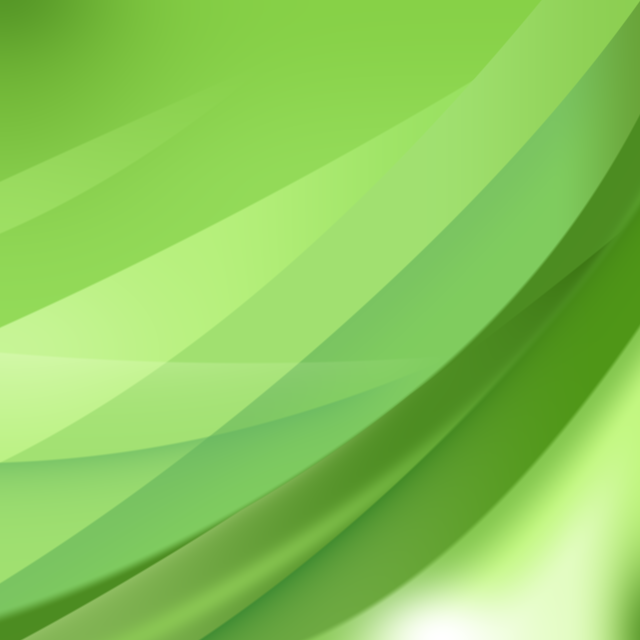
This background is drawn by a three.js fragment shader. Its source:

```glsl
// Draws sweeping translucent green ribbons that curve up to the right over a soft glow.
varying vec2 vUv;

#define EDGE_SOFTNESS 0.0025
#define LEAF vec3(0.58, 0.86, 0.35)
#define LIME vec3(0.71, 0.94, 0.48)
#define PALE vec3(0.89, 0.99, 0.76)
#define MINT vec3(0.48, 0.77, 0.38)
#define MOSS vec3(0.30, 0.55, 0.13)
#define FOREST vec3(0.22, 0.44, 0.06)
#define OLIVE vec3(0.44, 0.67, 0.26)

// Height of a sweeping curve; lift steepens its right end.
float sweep(float x, float start, float slope, float bend, float lift) {
  return start + x * (slope + x * bend + lift * pow(x, 6.0));
}

// Coverage of the area below a curve, from the depth beneath it.
float below(float depth, float softness) {
  return smoothstep(-softness, softness, depth);
}

float below(float depth) {
  return below(depth, EDGE_SOFTNESS);
}

// Light or shade that starts at a curve and fades downward.
float fadeBelow(float depth, float reach) {
  return below(depth) * exp(-max(depth, 0.0) / reach);
}

float blob(vec2 p, vec2 center, vec2 size) {
  vec2 q = (p - center) / size;
  return exp(-dot(q, q));
}

vec3 upperBackdrop(vec2 p) {
  vec3 color = mix(LEAF, vec3(0.53, 0.82, 0.28), smoothstep(0.7, 1.0, p.y));
  color = mix(color, vec3(0.43, 0.70, 0.20), 0.75 * blob(p, vec2(0.0, 0.9), vec2(0.26, 0.22)));
  color = mix(color, MOSS, 0.8 * blob(p, vec2(0.0, 1.02), vec2(0.16, 0.11)));

  // Faint upper veil
  float veil = below(sweep(p.x, 0.716, 0.46, -0.03, 0.0) - p.y)
             * below(p.y - sweep(p.x, 0.635, 0.43, 0.49, 0.0));
  return mix(color, LIME, 0.42 * veil * (1.0 - smoothstep(0.0, 0.43, p.x)));
}

vec3 addVeils(vec3 color, vec2 p) {
  // Bright, middle and mint veils
  float bright = sweep(p.x, 0.488, 0.45, 0.098, 0.0) - p.y;
  vec3 brightColor = mix(LIME, vec3(0.60, 0.88, 0.38), smoothstep(0.3, 0.75, p.x));
  brightColor = mix(brightColor, PALE, 0.38 * blob(p, vec2(0.0, 0.45), vec2(0.25, 0.16)));
  color = mix(color, brightColor, below(bright));

  float middle = sweep(p.x, 0.277, 0.492, 0.428, 0.0) - p.y;
  vec3 middleColor = mix(vec3(0.63, 0.88, 0.44), vec3(0.55, 0.81, 0.32),
                         smoothstep(0.65, 1.0, p.x));
  color = mix(color, middleColor, below(middle));

  float mint = sweep(p.x, 0.0885, 0.62, 0.25, 0.04) - p.y;
  vec3 mintColor = mix(MINT, vec3(0.50, 0.80, 0.37), smoothstep(0.0, 0.14, mint));
  mintColor = mix(mintColor, vec3(0.41, 0.64, 0.22), smoothstep(0.86, 1.02, p.x));
  color = mix(color, mintColor, below(mint));

  // Crossing light and shade
  float light = sweep(p.x, 0.449, -0.085, 0.11, 0.0) - p.y;
  float lightFade = 1.0 - smoothstep(0.0, 0.72, p.x);
  color = mix(color, PALE, (0.06 + 0.34 * lightFade) * fadeBelow(light, 0.055)
                           * (1.0 - smoothstep(0.6, 0.72, p.x)));
  float shade = sweep(p.x, 0.277, 0.03, 0.29, 0.0) - p.y;
  float shadeFade = 1.0 - smoothstep(0.5, 0.7, p.x);
  return mix(color, vec3(0.38, 0.70, 0.38), 0.6 * shadeFade * fadeBelow(shade, 0.045));
}

vec3 addDarkRibbon(vec3 color, vec2 p) {
  // Deep green underside
  float fold = sweep(p.x, 0.036, 0.315, 0.34, 0.13);
  color = mix(color, MOSS, below(fold - p.y, mix(0.012, 0.004, p.x)));

  // Satin face, pale at the lower left and dark at the upper right
  float face = min(sweep(p.x, -0.018, 0.53, 0.15, 0.0), fold) - p.y;
  vec3 faceColor = mix(vec3(0.50, 0.70, 0.32), MOSS, smoothstep(0.1, 0.68, p.x));
  faceColor = mix(faceColor, FOREST, smoothstep(0.7, 1.0, p.x) * exp(-max(face, 0.0) / 0.12));
  float rim = (1.0 - smoothstep(0.4, 0.75, p.x)) * exp(-max(face, 0.0) / 0.018);
  faceColor = mix(faceColor, vec3(0.64, 0.80, 0.46), 0.5 * rim);
  color = mix(color, faceColor, below(face));

  // Ridge highlight
  float ridge = sweep(p.x, -0.09, 0.37, 0.29, 0.11) - p.y;
  vec3 ridgeColor = mix(vec3(0.55, 0.79, 0.33), vec3(0.36, 0.64, 0.18), smoothstep(0.3, 0.9, p.x));
  color = mix(color, ridgeColor, 0.85 * exp(-ridge * ridge / 0.0005));

  // Lower face with a shaded crease
  float lower = sweep(p.x, -0.17, 0.42, 0.40, 0.03) - p.y;
  vec3 lowerColor = mix(OLIVE, vec3(0.31, 0.59, 0.09), smoothstep(0.5, 0.95, p.x));
  vec3 crease = mix(vec3(0.25, 0.55, 0.20), vec3(0.27, 0.53, 0.09), smoothstep(0.4, 0.9, p.x));
  lowerColor = mix(lowerColor, crease, exp(-max(lower, 0.0) / 0.045));
  return mix(color, lowerColor, below(lower, mix(0.003, 0.015, smoothstep(0.6, 1.0, p.x))));
}

vec3 addGlow(vec3 color, vec2 p) {
  float depth = sweep(max(p.x, 0.3), 0.027, -0.537, 1.0, 0.0) - p.y;
  vec3 glow = mix(vec3(0.52, 0.78, 0.31), vec3(0.76, 0.97, 0.50), smoothstep(0.0, 0.12, depth));
  glow = mix(glow, PALE, smoothstep(0.08, 0.23, depth) * (1.0 - smoothstep(0.88, 1.02, p.x)));
  glow = mix(glow, vec3(1.0), blob(p, vec2(0.69, 0.0), vec2(0.12, 0.08)));
  glow = mix(glow, MOSS, 0.9 * blob(p, vec2(1.02, 0.0), vec2(0.06, 0.13)));
  return mix(color, glow, below(depth, 0.007));
}

void main() {
  vec3 color = upperBackdrop(vUv);
  color = addVeils(color, vUv);
  color = addDarkRibbon(color, vUv);
  color = addGlow(color, vUv);
  gl_FragColor = vec4(color, 1.0);
}
```
